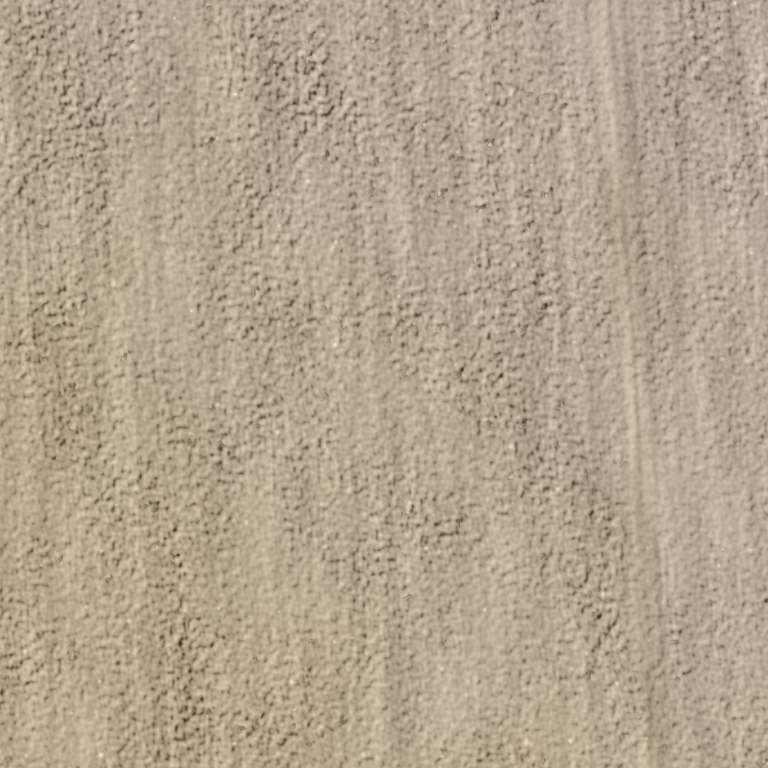
This texture is drawn by a WebGL 1 fragment shader. Its source:

```glsl
precision highp float;
// Bare, finely crumbled field soil seen from above: side-lit gradient-noise
// grains with dark irregular pits, faint leaning furrows, a few clods and
// stones, and one pale stranded wheel track down the right side.

uniform vec2 u_resolution;

vec2 hash2(vec2 p) {
  vec3 q = fract(p.xyx * vec3(0.1031, 0.1030, 0.0973));
  q += dot(q, q.yzx + 33.33);
  return fract((q.xx + q.yz) * q.zy);
}

float gradientAt(vec2 cell, vec2 offset) {
  float angle = 6.2832 * hash2(cell).x;
  return dot(vec2(cos(angle), sin(angle)), offset);
}

float gradientNoise(vec2 p) {
  vec2 i = floor(p), f = fract(p);
  vec2 w = f * f * f * (f * (f * 6.0 - 15.0) + 10.0);
  vec2 e = vec2(1.0, 0.0);
  float low = mix(gradientAt(i, f), gradientAt(i + e, f - e), w.x);
  float high = mix(gradientAt(i + e.yx, f - e.yx), gradientAt(i + 1.0, f - 1.0), w.x);
  return mix(low, high, w.y);
}

// Two octaves on turned grids, so that no cell rows show
float soilHeight(vec2 p) {
  vec2 turned = vec2(0.8 * p.x - 0.6 * p.y, 0.6 * p.x + 0.8 * p.y);
  return gradientNoise(turned * 92.0 + 107.0)
       + 0.75 * gradientNoise(p * vec2(172.0, 150.0) + 41.0);
}

// One optional speck per grid cell, kept inside the cell; returns coverage.
float specks(vec2 p, float cells, float share, float radius, float seed) {
  vec2 cell = floor(p * cells);
  vec2 place = hash2(cell + seed);
  vec2 kind = hash2(cell + seed + 57.0);
  vec2 d = (fract(p * cells) - 0.3 - 0.4 * place) / cells;
  d.y *= 0.6 + 0.8 * place.x;
  float size = radius * (0.6 + 0.4 * kind.y);
  return step(kind.x, share) * (1.0 - smoothstep(0.2 * size, size, length(d)));
}

float band(float x, float halfWidth) {
  return exp(-x * x / (halfWidth * halfWidth));
}

void main() {
  vec2 p = gl_FragCoord.xy / u_resolution;
  float down = 1.0 - p.y;

  // Furrow coordinate: lines lean to the right on their way down
  float across = p.x - down * mix(0.025, 0.06, p.x);
  float furrows = 0.055 * gradientNoise(vec2(across * 32.0, down * 2.5 + 3.0))
                + 0.065 * gradientNoise(vec2(across * 68.0 + 9.0, down * 5.0))
                + 0.045 * gradientNoise(vec2(across * 125.0 + 5.0, down * 13.0));
  float patches = gradientNoise(p * vec2(7.0, 4.0) + 15.0)
                + 0.7 * gradientNoise(vec2(across * 21.0, down * 11.0) + 31.0);

  // Wheel track: pale lines, dark gaps and fine strands on smoother ground
  float fromTrack = p.x - (0.78 + 0.09 * down - 0.035 * down * down);
  float wear = 0.8 + 0.7 * gradientNoise(vec2(across * 20.0, down * 7.0));
  float track = wear * (band(fromTrack, 0.008) + 0.6 * band(fromTrack - 0.02, 0.005));
  float firmness = min(band(fromTrack - 0.01, 0.026) + 0.4 * band(fromTrack - 0.07, 0.025), 1.0);
  float gaps = band(fromTrack - 0.031, 0.005) + 0.7 * band(fromTrack - 0.012, 0.003);
  float strands = firmness * gradientNoise(vec2(fromTrack * 115.0 + 4.0, down * 4.0));
  float oldLine = band(across - 0.325, 0.005) * (0.6 + gradientNoise(vec2(2.0, down * 6.0)));

  // Grains lit from the upper left; the deepest hollows fall into shadow
  float relief = soilHeight(p) - 0.45 * soilHeight(p + vec2(-0.004, 0.004));
  float roughness = (1.0 + 0.6 * patches) * (1.0 - 0.5 * firmness);
  float pits = max(-relief - 0.32 + 0.2 * patches, 0.0);
  float shade = (0.145 * relief - 0.24 * pits) * roughness;
  shade += furrows - 0.045 * patches;
  shade += 0.05 * track - 0.03 * gaps + 0.06 * strands + 0.03 * oldLine;

  // Sparse dark clods gather in patches, pale stones lie anywhere
  float clods = specks(p + 0.01 * relief, 46.0, 0.05 + 0.15 * patches, 0.0075, 3.0);
  float stones = specks(p + 0.61, 52.0, 0.06, 0.005, 83.0);
  shade += (0.12 * stones - 0.15 * clods) * (1.0 - 0.5 * firmness);

  // Warm sand at the lower left turns to greyer soil at the upper right
  float cool = clamp(0.5 * (p.x + p.y) + 0.2 * gradientNoise(p * 5.0), 0.0, 1.0);
  vec3 soil = mix(vec3(0.718, 0.645, 0.543), vec3(0.706, 0.648, 0.595), cool);
  vec3 color = soil + shade * vec3(1.0, 1.0, 0.97);
  color += track * vec3(0.0, 0.006, -0.014);
  gl_FragColor = vec4(clamp(color, 0.0, 1.0), 1.0);
}
```
